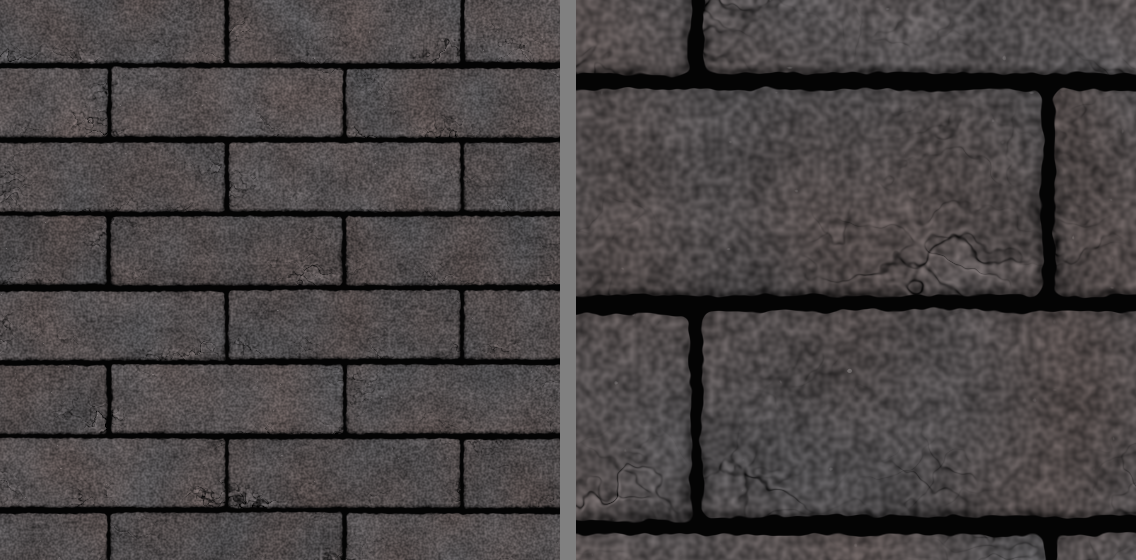
Left: the whole. Right: its middle third, enlarged.
Give the GLSL for this texture, as a Shadertoy shader.

```glsl
const vec2 PITCH = vec2(0.4205, 0.1324);      // brick plus joint
const vec2 ORIGIN = vec2(0.4050, 0.0885);     // corner where joints meet
const vec2 HALF_JOINT = vec2(0.0037, 0.0050);
const vec3 CLAY = vec3(0.322, 0.302, 0.304);
const vec3 JOINT = vec3(0.016, 0.015, 0.016);

vec2 hash2(vec2 p) {
    vec3 q = fract(p.xyx * vec3(0.1031, 0.1030, 0.0973));
    q += dot(q, q.yzx + 33.33);
    return fract((q.xx + q.yz) * q.zy);
}

// Gradient noise, roughly -0.7 to 0.7
float corner(vec2 cell, vec2 offset) {
    float angle = 6.2832 * hash2(cell).x;
    return dot(vec2(cos(angle), sin(angle)), offset);
}

float noise(vec2 p) {
    vec2 i = floor(p), f = p - i;
    vec2 u = f * f * f * (f * (f * 6.0 - 15.0) + 10.0);
    vec2 e = vec2(1.0, 0.0);
    return mix(mix(corner(i, f), corner(i + e.xy, f - e.xy), u.x),
               mix(corner(i + e.yx, f - e.yx), corner(i + e.xx, f - e.xx), u.x), u.y);
}

float fbm(vec2 p) {
    float sum = 0.0, gain = 1.0;
    for (int i = 0; i < 4; i++) {
        sum += gain * noise(p);
        p = mat2(1.6, 1.2, -1.2, 1.6) * p + 7.3;
        gain *= 0.5;
    }
    return sum;
}

float bell(float x, float width) {
    return exp(-x * x / (width * width));
}

float roundBox(vec2 p, vec2 halfSize, float radius) {
    vec2 q = abs(p) - halfSize + radius;
    return length(max(q, 0.0)) + min(max(q.x, q.y), 0.0) - radius;
}

// Folded clay: a dark crack with a lit lip beside it
float crease(vec2 p, float tilt, float scale) {
    vec2 q = vec2(p.x, p.y + tilt * p.x) * vec2(9.0, 24.0) * scale;
    q += 0.7 * vec2(fbm(p * 22.0), fbm(p * 22.0 + 41.0));
    float n = noise(q) + 0.12 * noise(p * 95.0);
    return 0.45 * bell(n - 0.10, 0.06) - bell(n, 0.035);
}

// Signed distance to a brick with crumbled edges
float brickEdge(vec2 p, vec2 halfSize, vec2 seed) {
    float crumble = 0.0022 * noise(p * 38.0 + seed) + 0.0022 * noise(p * 110.0 + seed);
    return roundBox(p, halfSize, 0.006) + crumble;
}

vec3 brickColor(vec2 p, vec2 halfSize, vec2 seed, vec2 rnd, float dist) {
    vec2 s = p + seed;

    // Sandy grain and broad mottling
    float tone = 1.0 + 0.12 * (rnd.x - 0.5);
    tone += 0.17 * fbm(s * vec2(13.0, 19.0)) + 0.16 * noise(s * 62.0);
    tone += 0.25 * noise(s * 118.0) + 0.40 * noise(s * 231.0);

    // Creases gather along the lower side and the ends
    float low = smoothstep(0.1, -0.9, p.y / halfSize.y);
    float ends = smoothstep(0.45, 1.0, abs(p.x) / halfSize.x);
    float patches = smoothstep(-0.15, 0.4, noise(s * vec2(9.0, 14.0)));
    float wear = patches * clamp(0.12 + 0.6 * low + 0.5 * ends, 0.0, 1.0);
    float tilt = mix(-0.7, 0.5, rnd.y);
    tone += wear * (0.60 * crease(s, tilt, 1.0) + 0.35 * crease(s + 5.0, -tilt, 1.8));

    // Rounded rim: lit above, shaded below
    float rim = smoothstep(-0.0065, 0.0, dist);
    tone -= rim * (0.25 - 0.17 * clamp(p.y / halfSize.y, -1.0, 1.0));

    // Warm and cool firing stains, pale grit
    float stain = noise(s * vec2(10.0, 8.0));
    vec3 color = CLAY * tone * (1.0 + stain * vec3(0.07, -0.02, -0.06));
    float grit = smoothstep(0.51, 0.64, noise(s * 172.0 + 19.0));
    return color + 0.16 * grit * hash2(floor(s * 172.0)).x;
}

void mainImage(out vec4 fragColor, in vec2 fragCoord) {
    vec2 uv = fragCoord / iResolution.y;
    float pixel = 1.0 / iResolution.y;

    // Running bond: odd courses shift by half a brick
    vec2 grid = (uv - ORIGIN) / PITCH;
    float course = floor(grid.y);
    grid.x += 0.5 * mod(course, 2.0);
    vec2 id = floor(grid);
    vec2 rnd = hash2(id + 23.0);
    vec2 seed = 31.0 * hash2(id + 71.0);

    // Each brick sits slightly off its place
    vec2 p = (grid - id - 0.5) * PITCH;
    p -= (rnd - 0.5) * vec2(0.0020, 0.0032);
    p.y += (rnd.x - 0.5) * 0.008 * p.x;
    vec2 halfSize = 0.5 * PITCH - HALF_JOINT;

    float dist = brickEdge(p, halfSize, seed);
    float cover = 1.0 - smoothstep(-pixel, pixel, dist);
    vec3 brick = brickColor(p, halfSize, seed, rnd, dist);
    fragColor = vec4(clamp(mix(JOINT, brick, cover), 0.0, 1.0), 1.0);
}
```
